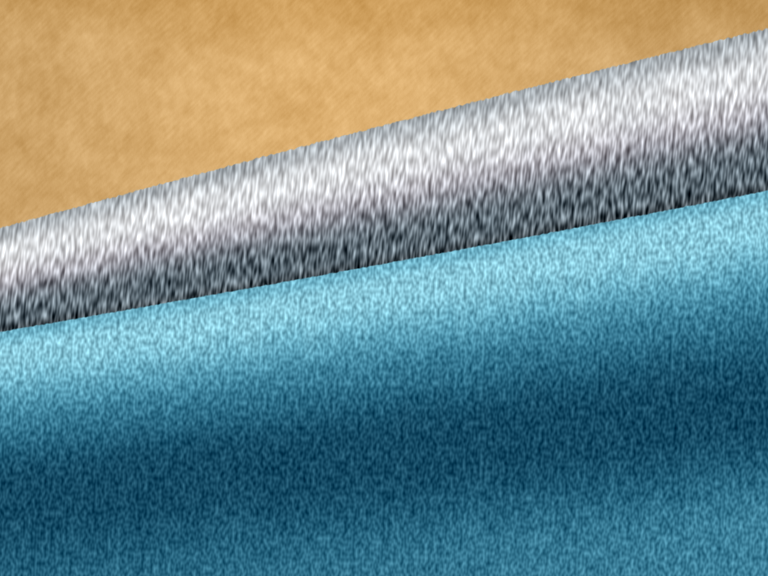
A Shadertoy shader for this texture:

```glsl
// Two rolls of brushed cloth, silver over blue, lying on a mottled tan ground.
// Sloping edge curves split the layers; smooth ramps shade each roll, and
// stretched gradient noise adds the fibres, knit and fine mottling.

#define SILVER_SLOPE 0.260
#define BLUE_SLOPE 0.184
#define FIBRE_SCALE vec2(210.0, 52.0)
#define KNIT_SCALE vec2(200.0, 115.0)
#define FIBRE_CONTRAST 0.36
#define KNIT_CONTRAST 0.26
#define MOTTLE_CONTRAST 0.10
#define TAN_COLOR vec3(0.85, 0.68, 0.44)
#define SILVER_LIGHT vec3(0.86, 0.87, 0.88)
#define SILVER_DARK vec3(0.29, 0.35, 0.39)
#define BLUE_LIGHT vec3(0.54, 0.79, 0.86)
#define BLUE_DARK vec3(0.07, 0.27, 0.37)

vec2 hashGradient(vec2 cell) {
    vec3 q = fract(vec3(cell.xyx) * vec3(0.1031, 0.1030, 0.0973));
    q += dot(q, q.yzx + 33.33);
    float angle = 6.2832 * fract((q.x + q.y) * q.z);
    return vec2(cos(angle), sin(angle));
}

float gradientNoise(vec2 p) {
    vec2 cell = floor(p), f = fract(p);
    vec2 u = f * f * f * (f * (f * 6.0 - 15.0) + 10.0);
    float a = dot(hashGradient(cell), f);
    float b = dot(hashGradient(cell + vec2(1, 0)), f - vec2(1, 0));
    float c = dot(hashGradient(cell + vec2(0, 1)), f - vec2(0, 1));
    float d = dot(hashGradient(cell + vec2(1, 1)), f - vec2(1, 1));
    return mix(mix(a, b, u.x), mix(c, d, u.x), u.y);
}

float fbm(vec2 p) {
    float sum = 0.0, weight = 0.6;
    for (int i = 0; i < 5; i++) {
        sum += weight * gradientNoise(p);
        p = mat2(1.6, 1.2, -1.2, 1.6) * p + 7.3;
        weight *= 0.62;
    }
    return sum;
}

// Upper outlines of the two rolls, as heights over x
float silverEdge(float x) {
    return 0.604 + SILVER_SLOPE * x + 0.012 * x * (1.333 - x);
}

float blueEdge(float x) {
    return 0.424 + BLUE_SLOPE * x - 0.010 * x * (1.333 - x);
}

vec3 tanGround(vec2 p) {
    float mottle = fbm(p * 9.0) + 0.6 * fbm(p * vec2(60.0, 38.0));
    float fibres = gradientNoise(vec2(p.x + p.y, p.y - p.x) * vec2(30.0, 150.0));
    float glow = exp(-5.0 * dot(p - vec2(0.60, 0.86), p - vec2(0.60, 0.86)));
    vec3 col = TAN_COLOR * (0.93 + 0.10 * glow);
    col *= mix(vec3(1), vec3(0.94, 0.91, 0.83), smoothstep(0.88, 1.02, p.y));
    return col + MOTTLE_CONTRAST * (mottle + 0.35 * fibres) * vec3(0.8, 0.9, 1.0);
}

vec3 silverCloth(vec2 p, float across) {
    vec2 q = vec2(p.x - 0.10 * p.y, p.y) * FIBRE_SCALE;
    float fibres = gradientNoise(q) + 0.7 * gradientNoise(q * vec2(0.55, 0.7) + 31.0);
    float light = mix(0.60, 1.0, smoothstep(-0.02, 0.24, across));
    light *= 1.0 - 0.88 * smoothstep(0.29, 0.84, across);
    light += 0.10 * fbm(p * vec2(14.0, 7.0));
    vec3 col = mix(SILVER_DARK, SILVER_LIGHT, light);
    // Warm tint in the half-shade, contact shadow beside the blue roll
    col += vec3(0.025, -0.005, 0.005) * exp(-pow((across - 0.55) / 0.16, 2.0));
    col *= 1.0 - 0.30 * smoothstep(0.91, 1.0, across);
    float contrast = FIBRE_CONTRAST * mix(0.75, 1.15, smoothstep(0.2, 0.7, across));
    return col + contrast * fibres * vec3(0.96, 1.0, 1.02);
}

vec3 blueCloth(vec2 p, float depth) {
    vec2 q = vec2(p.x - 0.04 * p.y, p.y);
    float knit = gradientNoise(q * KNIT_SCALE);
    knit += 0.6 * gradientNoise(q * KNIT_SCALE * vec2(0.6, 0.35) + 17.0);
    float drift = 0.05 * fbm(vec2(p.x * 22.0, p.y * 4.0));
    float d = depth / (1.0 + 0.20 * p.x) + drift * 0.5;

    // Bright shoulder, dark valley, then a soft rise near the bottom
    float light = 1.0 - 0.57 * smoothstep(0.045, 0.17, d);
    light -= 0.40 * smoothstep(0.13, 0.27, d);
    light += (0.18 + 0.16 * p.x) * smoothstep(0.31, 0.47, d);
    light *= mix(0.78, 1.0, smoothstep(0.0, 0.035, depth));
    vec3 col = mix(BLUE_DARK, BLUE_LIGHT, clamp(light + drift, 0.0, 1.0));
    col += vec3(-0.035, 0.01, 0.025) * light * (1.0 - light) * 4.0;
    float contrast = KNIT_CONTRAST * mix(0.62, 1.0, light);
    return col + contrast * knit * vec3(0.85, 1.0, 1.0);
}

void mainImage(out vec4 fragColor, in vec2 fragCoord) {
    vec2 p = fragCoord / iResolution.y;
    float soft = 1.2 / iResolution.y;
    float fuzz = 0.003 * gradientNoise(p * vec2(150.0, 60.0));

    float silverTop = silverEdge(p.x);
    float blueTop = blueEdge(p.x);
    float across = (silverTop - p.y) / (silverTop - blueTop);

    // Layers from back to front
    vec3 col = tanGround(p);
    float silverMask = smoothstep(-soft, soft, silverTop - p.y + fuzz);
    col = mix(col, silverCloth(p, across), silverMask);
    float blueMask = smoothstep(-soft, soft, blueTop - p.y + 0.5 * fuzz);
    col = mix(col, blueCloth(p, blueTop - p.y), blueMask);

    fragColor = vec4(clamp(col, 0.0, 1.0), 1.0);
}
```
